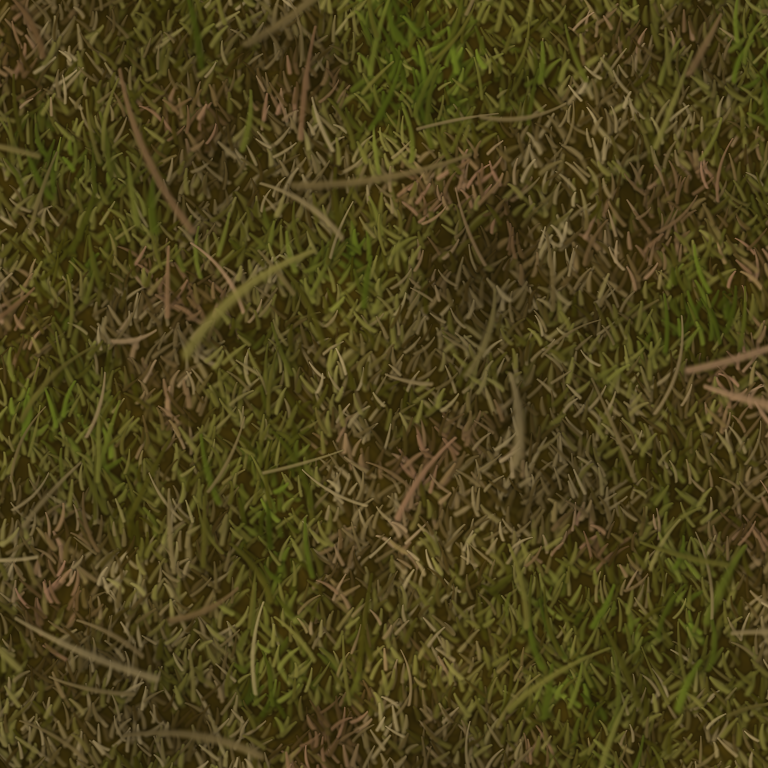
This texture is drawn by a Shadertoy shader. Its source:

```glsl
// Worn lawn seen from above: dark soil under short dry litter, tufts of
// green grass and a few long pale straws. Each layer scatters soft, tapered
// blades on a jittered grid; layered sines decide where the lawn is green.

const vec3 SOIL       = vec3(0.19, 0.15, 0.035);
const vec3 DRY_DARK   = vec3(0.22, 0.17, 0.06);
const vec3 DRY_PALE   = vec3(0.55, 0.48, 0.33);
const vec3 DRY_PINK   = vec3(0.57, 0.42, 0.31);
const vec3 OLIVE_DARK = vec3(0.22, 0.20, 0.04);
const vec3 OLIVE_PALE = vec3(0.45, 0.42, 0.20);
const vec3 FRESH      = vec3(0.30, 0.36, 0.08);

vec4 hash4(vec2 p) {
    vec4 q = fract(p.xyxy * vec4(0.1031, 0.1030, 0.0973, 0.1099));
    q += dot(q, q.wzxy + 33.33);
    return fract((q.xxyz + q.yzzw) * q.zywx);
}

mat2 rotation(float angle) {
    float c = cos(angle), s = sin(angle);
    return mat2(c, s, -s, c);
}

// Smooth irregular patches, roughly -1 to 1
float patches(vec2 p, float frequency, float seed) {
    float sum = 0.0, amplitude = 0.6;
    p = p * frequency + seed;
    for (int i = 0; i < 4; i++) {
        p = rotation(1.1) * p + 0.7 * sin(p.yx * 0.8 + seed);
        sum += amplitude * sin(p.x) * cos(p.y + seed);
        p *= 1.6;
        amplitude *= 0.75;
    }
    return sum;
}

// Blade colour from its root position, tone and leaning towards green
vec3 bladeColor(vec2 root, float tone, float greenBias, float pick) {
    float green = patches(root, 11.0, 2.0) + greenBias + (pick - 0.5) * 1.1;
    float pink = smoothstep(0.1, 0.9, patches(root, 13.0, 7.0) + pick * 0.4);
    vec3 dry = mix(DRY_DARK, mix(DRY_PALE, DRY_PINK, pink), tone);
    vec3 grass = mix(OLIVE_DARK, OLIVE_PALE, tone);
    grass = mix(grass, FRESH * (0.65 + 0.5 * tone), 0.75 * smoothstep(0.5, 1.5, green));
    return mix(dry, grass, smoothstep(-0.35, 0.35, green));
}

// x: coverage of the blade, y: faint shadow around it, z: light across it
vec3 bladeShape(vec2 p, vec2 size, float bend) {
    float along = p.y / size.x;
    p.x -= bend * size.x * (along * along - 0.4);
    float width = size.y * (1.0 - 0.5 * smoothstep(-0.2, 1.0, along));
    float d = length(vec2(p.x, max(abs(p.y) - size.x + width, 0.0)));
    float cover = 1.0 - smoothstep(width * 0.15, width * 1.45, d);
    float shadow = 1.0 - smoothstep(width * 0.6, width * 2.6, d);
    float light = 0.97 - 0.12 * clamp(p.x / width, -1.0, 1.0);
    return vec3(cover, shadow, light);
}

// size: half length and half width in cells; chance: base, gain in green areas
vec3 bladeLayer(vec3 color, vec2 uv, float cells, float seed, vec2 size,
                float spread, vec2 chance, vec2 tones, float greenBias) {
    mat2 turn = rotation(seed * 0.37);
    vec2 p = turn * uv * cells + seed * 5.3;
    vec2 cell = floor(p);
    for (int y = -1; y <= 1; y++) {
        for (int x = -1; x <= 1; x++) {
            vec2 id = cell + vec2(x, y);
            vec4 place = hash4(id + seed * 17.0);
            vec4 look = hash4(id + seed * 29.0 + 91.0);
            vec2 center = id + place.xy;
            vec2 root = ((center - seed * 5.3) * turn) / cells;
            float odds = chance.x + chance.y * patches(root, 11.0, 2.0);
            if (place.w > odds) continue;

            // Undo the grid rotation so blades keep their own heading
            vec2 local = (p - center) * turn;
            local = rotation((place.z - 0.5) * spread) * local;
            vec2 bladeSize = size * vec2(0.5 + 0.5 * look.x, 0.65 + 0.6 * look.y);
            vec3 shape = bladeShape(local, bladeSize, (look.z - 0.5) * 0.4);

            // Neighbouring blades share some of their brightness
            float clump = 0.22 * patches(root, 27.0, 5.0);
            float tone = clamp(mix(tones.x, tones.y, look.w) + clump, 0.0, 1.0);
            vec3 tint = bladeColor(root, tone, greenBias, look.y) * shape.z;
            color *= 1.0 - 0.13 * shape.y;
            color = mix(color, tint, shape.x * 0.88);
        }
    }
    return color;
}

void mainImage(out vec4 fragColor, in vec2 fragCoord) {
    vec2 uv = fragCoord / iResolution.y;
    vec3 color = SOIL * (1.0 + 0.2 * patches(uv, 60.0, 4.0));

    // Short litter, from coarse dark blades below to finer bright ones
    for (int i = 0; i < 6; i++) {
        float level = float(i) / 5.0;
        color = bladeLayer(color, uv, 31.0 + 11.0 * level, 1.0 + float(i),
                           vec2(0.85, 0.145), 2.1, vec2(0.85, 0.0),
                           vec2(0.0, 0.75 + 0.25 * level), 0.0);
    }

    // Upright grass gathered in the green patches
    for (int i = 0; i < 3; i++) {
        color = bladeLayer(color, uv, 20.0 - 4.0 * float(i), 11.0 + float(i),
                           vec2(0.88, 0.072), 1.0, vec2(0.12, 0.6),
                           vec2(0.05, 0.9), 0.45);
    }

    // Long scattered straws
    for (int i = 0; i < 3; i++) {
        color = bladeLayer(color, uv, 15.0 - 4.0 * float(i), 21.0 + float(i),
                           vec2(0.88, 0.052), 3.14, vec2(0.22, -0.08),
                           vec2(0.4, 0.95), -0.4);
    }

    // Broad uneven light
    color *= 1.1 + 0.11 * patches(uv, 7.0, 9.0) + 0.1 * patches(uv, 22.0, 3.0);
    fragColor = vec4(color, 1.0);
}
```
